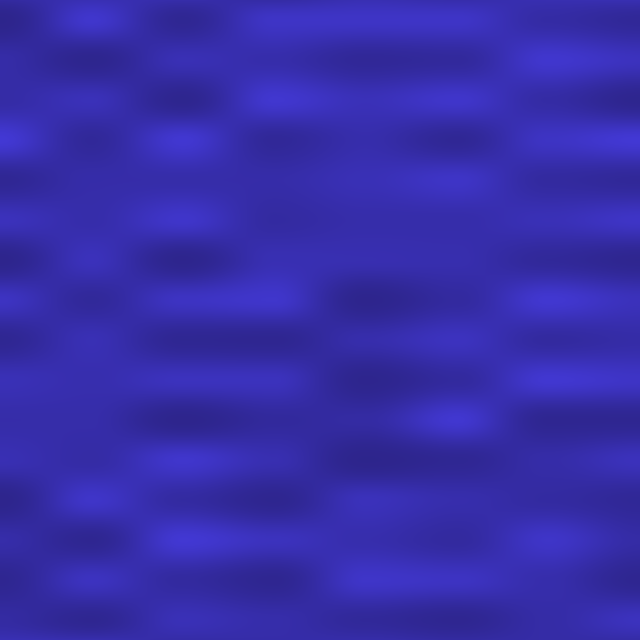
A Shadertoy shader for this texture:

```glsl
const vec2 CELLS = vec2(7.0, 16.0);           // lattice columns and rows per canvas
const vec3 DEEP_BLUE = vec3(0.178, 0.145, 0.55);
const vec3 BRIGHT_BLUE = vec3(0.262, 0.222, 0.84);
const float WEAVE = 0.42;                     // strength of the alternating rows
const float PAIR_WIDTH = 2.0;                 // columns sharing one row phase
const float SLIP_SPREAD = 2.5;                // larger values give fewer phase slips
const float TONE_POWER = 1.4;                 // above one favours the deep blue

float hash(vec2 p) {
    return fract(sin(dot(p, vec2(127.1, 311.7))) * 43758.5453);
}

// Brightness of one lattice point: alternating rows blended with chance
float knot(vec2 cell) {
    float slipRow = hash(vec2(cell.x, 71.0)) * SLIP_SPREAD * CELLS.y;
    float phase = floor(cell.x / PAIR_WIDTH) + step(slipRow, cell.y);
    float alternating = mod(cell.y + phase, 2.0);
    return mix(hash(cell), alternating, WEAVE);
}

// Smooth interpolation between lattice points
float wovenNoise(vec2 p) {
    vec2 cell = floor(p);
    vec2 blend = smoothstep(0.0, 1.0, fract(p));
    float lower = mix(knot(cell), knot(cell + vec2(1.0, 0.0)), blend.x);
    float upper = mix(knot(cell + vec2(0.0, 1.0)), knot(cell + vec2(1.0)), blend.x);
    return mix(lower, upper, blend.y);
}

void mainImage(out vec4 fragColor, in vec2 fragCoord) {
    vec2 uv = fragCoord / iResolution.xy;
    float tone = pow(wovenNoise(uv * CELLS - vec2(0.0, 0.5)), TONE_POWER);
    fragColor = vec4(mix(DEEP_BLUE, BRIGHT_BLUE, tone), 1.0);
}
```
